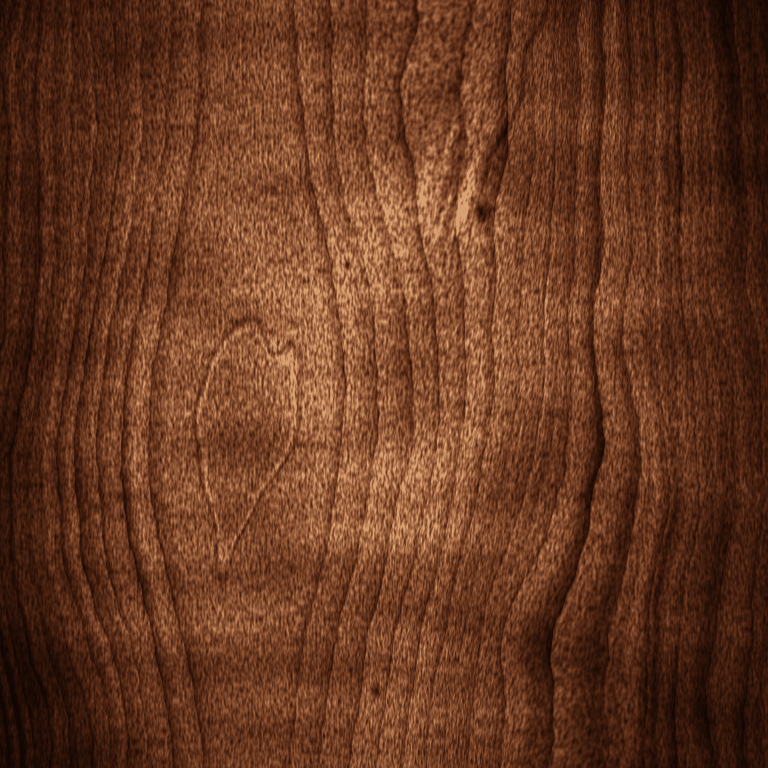
Give the GLSL for this texture, as a Shadertoy shader.

```glsl
// Dark walnut board: vertical growth rings swell around a heart-shaped eye.
// A scalar growth field is bent and warped by gradient noise, cut into rings,
// then shaded with short fibres, cross-grain figure, small knots and a vignette.

vec2 randomGradient(ivec2 cell) {
    uvec2 k = uvec2(cell + 32768);
    uint h = k.x * 1597334677u ^ k.y * 3812015801u;
    h = (h ^ (h >> 15)) * 2246822519u;
    h ^= h >> 13;
    float angle = float(h & 65535u) * 6.28319 / 65536.0;
    return vec2(cos(angle), sin(angle));
}

float gradientNoise(vec2 p) {
    ivec2 cell = ivec2(floor(p));
    vec2 f = fract(p);
    vec2 u = f * f * f * (f * (f * 6.0 - 15.0) + 10.0);
    float a = dot(randomGradient(cell), f);
    float b = dot(randomGradient(cell + ivec2(1, 0)), f - vec2(1, 0));
    float c = dot(randomGradient(cell + ivec2(0, 1)), f - vec2(0, 1));
    float d = dot(randomGradient(cell + ivec2(1, 1)), f - vec2(1, 1));
    return mix(mix(a, b, u.x), mix(c, d, u.x), u.y);
}

float bell(float x, float centre, float width) {
    float t = (x - centre) / width;
    return exp(-t * t);
}

// Leans the grain to the right in a band beside the eye
vec2 leanGrain(vec2 p) {
    float lean = 0.15 * (p.y - 0.45) * bell(p.x, 0.66, 0.13);
    return vec2(p.x - lean, p.y);
}

// Distance from the heartwood axis, pushed outward around the eye
float growthField(vec2 p, float side, float eyeHeight) {
    float swelling = 0.09 * bell(p.y, eyeHeight, 0.27) * exp(-2.0 * side);
    float bend = 0.035 * bell(p.x, 0.71, 0.07) * bell(p.y, 0.2, 0.13);
    float warp = 0.036 * gradientNoise(p * vec2(5.0, 3.0) + 3.7)
               + 0.014 * gradientNoise(p * vec2(11.0, 8.0) + 8.1);
    float ripple = 0.004 * gradientNoise(p * vec2(25.0, 32.0));
    return side - swelling + bend + ripple + warp * mix(0.4, 1.0, smoothstep(0.05, 0.25, side));
}

// Rises across one ring and drops back within the blur
float ringSaw(float phase, float blur) {
    float f = fract(phase);
    return f * (1.0 - smoothstep(1.0 - blur, 1.0, f));
}

// Tapered, tilted egg with a notch in its top
float heartDistance(vec2 p, vec2 centre) {
    vec2 q = p - centre;
    q.x -= 0.16 * q.y;
    float halfWidth = 0.065 * mix(0.3, 1.0, smoothstep(-0.2, 0.0, q.y));
    float halfHeight = q.y > 0.0 ? 0.12 : 0.19;
    float notch = 0.03 * bell(q.x, 0.02, 0.016) * bell(q.y, 0.11, 0.04);
    float wobble = 0.012 * gradientNoise(p * vec2(16.0, 14.0) + 1.7);
    return 0.065 * (length(q / vec2(halfWidth, halfHeight)) - 1.0) + notch + wobble;
}

float capsule(vec2 p, vec2 a, vec2 b) {
    vec2 along = b - a;
    float t = clamp(dot(p - a, along) / dot(along, along), 0.0, 1.0);
    return length(p - a - along * t);
}

// Dark core with a pale halo, as a brightness offset
float knot(vec2 p, vec2 centre, float radius) {
    float d = length((p - centre) * vec2(1.0, 0.8)) / radius;
    return 0.3 * exp(-0.18 * d * d) - 0.9 * exp(-d * d);
}

vec3 walnut(float tone) {
    return tone * vec3(1.0, 0.32 + 0.5 * tone, 0.08 + 0.52 * tone);
}

void mainImage(out vec4 fragColor, in vec2 fragCoord) {
    vec2 p = fragCoord / iResolution.xy;
    vec2 grain = leanGrain(p);
    vec2 eye = vec2(0.322, 0.46);
    float side = length(vec2(grain.x - eye.x, 0.012));
    float field = growthField(grain, side, eye.y);
    float signedField = field * (grain.x - eye.x) / side;

    // Growth rings, tighter toward the left edge
    float crowding = step(grain.x, eye.x) * max(field - 0.07, 0.0);
    float phase = 24.0 * field + 60.0 * crowding * crowding - 0.44;
    float saw = ringSaw(phase, min(0.5, 0.04 + fwidth(phase)));
    float outside = smoothstep(0.02, 0.04, field);
    float patchy = gradientNoise(vec2(signedField * 17.0, p.y * 1.4) + 5.3);
    float lineDepth = max(0.55 + 0.6 * patchy, 0.1) * mix(1.3, 1.0, smoothstep(0.1, 0.25, p.x));
    float rings = outside * (0.14 - 0.24 * saw - lineDepth * pow(saw, 11.0));

    // Heart: pale rim inside, thin shadow outside
    float heart = heartDistance(p, eye);
    float eyeRelief = 0.2 * bell(heart, -0.003, 0.003) - 0.3 * bell(heart, 0.004, 0.003)
                    - 0.07 * smoothstep(0.002, -0.02, heart);

    // Long streaks, strongest near the sides, and cross-grain figure
    float nearSide = smoothstep(0.15, 0.42, abs(p.x - 0.43));
    float streaks = gradientNoise(vec2(signedField * 38.0, p.y * 1.1) + 0.4)
                  + 0.7 * gradientNoise(vec2(signedField * 90.0, p.y * 1.8) + 11.0);
    float figure = 0.3 * gradientNoise(p * vec2(6.0, 17.0) + 2.3)
                 + 0.3 * gradientNoise(p * vec2(6.0, 5.0) + 9.4);

    // Short fibres at two sizes
    float fibres = gradientNoise(grain * vec2(270.0, 75.0))
                 + 0.85 * gradientNoise(grain * vec2(390.0, 150.0) + 7.3);

    // Slanted shimmering flame above the largest knot
    float flameDistance = capsule(p, vec2(0.57, 0.72), vec2(0.66, 1.0))
                        + 0.02 * gradientNoise(p * vec2(18.0, 12.0));
    float flame = smoothstep(0.045, 0.025, flameDistance) * smoothstep(1.05, 0.72, p.y);
    float flameStripe = gradientNoise(vec2(p.x - 0.33 * p.y, p.y) * vec2(90.0, 6.0));
    float flameSide = smoothstep(0.6, 0.64, p.x + 0.4 * (0.9 - p.y)) * smoothstep(0.7, 0.78, p.y);
    float shimmer = flame * (0.2 + 0.7 * flameStripe)
                  - 0.4 * flameSide * bell(flameDistance, 0.05, 0.005);

    float knots = knot(p, vec2(0.627, 0.722), 0.012)
                + knot(p, vec2(0.49, 0.1), 0.007)
                + knot(p, vec2(0.452, 0.655), 0.005);

    // Light falls off to the corners and the dark board sides
    vec2 offCentre = (p - vec2(0.45, 0.52)) * vec2(2.0, 1.5);
    float light = 0.61 * exp(-0.8 * dot(offCentre, offCentre));
    light *= mix(0.7, 1.0, smoothstep(0.0, 0.2, p.x));

    float relief = 1.0 + rings + eyeRelief + figure + shimmer + knots;
    relief += streaks * mix(0.12, 0.65, nearSide) * mix(0.5, 1.0, outside);
    float tone = light * max(relief, 0.22) * (1.0 + 0.56 * fibres);
    fragColor = vec4(walnut(clamp(tone, 0.07, 0.85)), 1.0);
}
```
